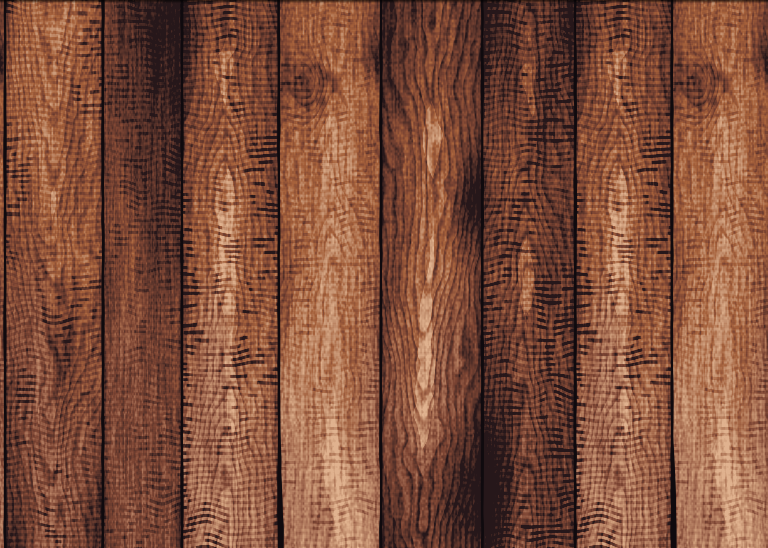
Reproduce this texture procedurally as a WebGL 1 fragment shader.

```glsl
precision highp float;
// Eight upright stained planks of uneven width, with a sliver of a ninth at left.
// Each plank sums a vertical tone, nested growth rings, pale heartwood, saw
// ripples and stains; the tone then picks a colour from a dark-to-pale ramp.
uniform vec2 u_resolution;

const float ASPECT = 1.4;
const vec4 SEAMS_LEFT = vec4(0.0065, 0.134, 0.237, 0.363);
const vec4 SEAMS_RIGHT = vec4(0.496, 0.628, 0.749, 0.875);
const float FIRST_EDGE = -0.121;
const float LAST_EDGE = 1.003;
const float GAP = 0.0025;        // half width of a seam
const float RING_COUNT = 13.0;   // rings across one plank
const float SAW_ROWS = 88.0;     // saw marks down the canvas
const float CONTRAST = 1.12;
const vec3 SHADOW = vec3(0.06, 0.04, 0.055);
const vec3 CHAR = vec3(0.15, 0.09, 0.10);
const vec3 UMBER = vec3(0.33, 0.19, 0.16);
const vec3 RUST = vec3(0.49, 0.27, 0.20);
const vec3 ORANGE = vec3(0.65, 0.38, 0.23);
const vec3 TAN = vec3(0.65, 0.43, 0.33);
const vec3 CREAM = vec3(0.77, 0.57, 0.44);
const vec3 PALE = vec3(0.88, 0.70, 0.56);

float hash(vec2 p) {
  p = fract(p * vec2(0.1031, 0.1137));
  p += dot(p, p.yx + 33.33);
  return fract((p.x + p.y) * p.x * 37.7);
}
float noise(vec2 p) {
  vec2 i = floor(p), f = fract(p);
  f = f * f * (3.0 - 2.0 * f);
  return mix(mix(hash(i), hash(i + vec2(1, 0)), f.x),
             mix(hash(i + vec2(0, 1)), hash(i + vec2(1, 1)), f.x), f.y);
}
float fbm(vec2 p) {
  return 0.55 * noise(p) + 0.3 * noise(p * 2.1 + 7.3) + 0.15 * noise(p * 4.3 + 19.1);
}
float stain(vec2 p, vec2 centre, vec2 size) {
  vec2 d = (p - centre) / size;
  return exp(-dot(d, d));
}
// Tone at the bottom, middle and top of a plank.
vec3 plankTone(float kind) {
  if (kind < 1.5) return vec3(0.46, 0.66, 0.62);
  if (kind < 2.5) return vec3(0.52, 0.49, 0.40);
  if (kind < 3.5) return vec3(0.78, 0.70, 0.50);
  if (kind < 4.5) return vec3(0.88, 0.76, 0.64);
  return kind < 5.5 ? vec3(0.36, 0.50, 0.30) : vec3(0.46, 0.54, 0.24);
}
// Ring axis, saw ripple strength, ring strength, ring slope (positive arches up).
vec4 plankCut(float kind) {
  if (kind < 1.5) return vec4(0.55, 0.75, 0.75, -9.0);
  if (kind < 2.5) return vec4(1.30, 0.40, 0.30, 0.0);
  if (kind < 3.5) return vec4(0.47, 1.00, 0.80, 10.0);
  if (kind < 4.5) return vec4(0.55, 0.38, 0.55, 7.0);
  return kind < 5.5 ? vec4(0.46, 0.10, 1.0, -7.0) : vec4(0.52, 0.95, 0.85, 10.0);
}
void passSeam(float x, float seam, inout float left, inout float right, inout float id) {
  if (x > seam) { left = max(left, seam); id += 1.0; }
  else right = min(right, seam);
}
vec3 woodRamp(float t, float warmth) {
  vec4 s = clamp(t * 4.0 - vec4(0, 1, 2, 3), 0.0, 1.0);
  vec3 c = mix(mix(CHAR, UMBER, s.x), RUST, s.y);
  c = mix(mix(c, mix(TAN, ORANGE, warmth), s.z), CREAM, s.w);
  return mix(c, PALE, clamp(t * 4.0 - 4.0, 0.0, 1.0));
}
void main() {
  vec2 uv = gl_FragCoord.xy / u_resolution;
  float y = uv.y, left = FIRST_EDGE, right = LAST_EDGE, id = 0.0;
  for (int i = 0; i < 4; i++) {
    passSeam(uv.x, SEAMS_LEFT[i], left, right, id);
    passSeam(uv.x, SEAMS_RIGHT[i], left, right, id);
  }
  // The outer planks reuse the cuts of planks three and four.
  float kind = id < 0.5 ? 4.0 : (id > 6.5 ? id - 4.0 : id);
  float isKnotty = 1.0 - step(0.5, abs(kind - 4.0));
  vec2 q = vec2((uv.x - left) / (right - left), y);
  vec2 seed = vec2(kind * 23.0, kind * 41.0);
  vec3 levels = plankTone(kind);
  vec4 cut = plankCut(kind);
  float tone = mix(mix(levels.x, levels.y, smoothstep(0.0, 0.5, y)), levels.z, smoothstep(0.5, 1.0, y));
  // Growth rings bend around a wavering axis and the knot.
  float knot = isKnotty * stain(q, vec2(0.30, 0.845), vec2(0.24, 0.05));
  float ragged = noise(q * vec2(14.0, 45.0) + seed) - 0.5;
  float dx = q.x - cut.x - 0.2 * (fbm(vec2(y * 5.0, 3.0) + seed) - 0.5);
  float rings = RING_COUNT * sqrt(dx * dx + 0.002) + cut.w * y + 4.0 * knot
    + 2.8 * noise(q * vec2(3.0, 6.0) + seed) + 0.6 * noise(q * vec2(8.0, 24.0) + seed) + 0.35 * ragged;
  float phase = fract(rings);
  float band = smoothstep(0.0, 0.45, phase) * (1.0 - smoothstep(0.82, 1.0, phase));
  tone += cut.z * (band - 0.62) * mix(0.24, 0.36, exp(-dx * dx * 30.0));
  float heart = noise(vec2(y * 8.0, 9.0) + seed) - 0.45 - 5.0 * abs(dx) + 0.22 * ragged;
  tone += cut.z * (0.28 * smoothstep(0.0, 0.05, heart) + 0.10 * exp(-dx * dx * 22.0));
  // Broken rows of saw ripples, fibres, speckle and cloudy wear.
  float sawY = SAW_ROWS * y + 1.3 * noise(q * vec2(4.0, 14.0) + seed);
  float row = smoothstep(0.25, 0.75, 0.5 + 0.5 * sin(6.2832 * sawY));
  float patches = smoothstep(0.40, 0.62, fbm(q * vec2(4.5, 7.0) + seed + 5.0));
  float dashes = smoothstep(0.42, 0.62, noise(vec2(q.x * 11.0, floor(sawY + 0.25) * 7.0) + seed));
  tone -= cut.y * row * (0.13 + dashes * (0.07 + 0.42 * patches));
  tone += 0.26 * (noise(q * vec2(62.0, 16.0) + seed) - 0.5);
  tone += 0.26 * (noise(q * vec2(58.0, 210.0) + seed) - 0.5);
  tone += 0.42 * (fbm(q * vec2(3.0, 4.0) + seed + 11.0) - 0.5);
  // Knot rim, scorched stains and darker plank sides.
  float rim = length((q - vec2(0.30, 0.84)) / vec2(0.19, 0.028)) - 1.0 + ragged;
  tone -= isKnotty * (0.4 * exp(-rim * rim * 22.0) * noise(q * vec2(5.0, 25.0)) + 0.3 * knot);
  tone -= isKnotty * 0.35 * stain(q, vec2(0.97, 0.89), vec2(0.14, 0.035));
  tone -= 0.25 * stain(uv, vec2(0.215, 0.90), vec2(0.03, 0.3)) + 0.35 * stain(uv, vec2(0.613, 0.63), vec2(0.025, 0.07));
  tone -= 0.30 * stain(uv, vec2(0.60, 0.08), vec2(0.035, 0.1)) + 0.45 * stain(uv, vec2(0.645, 0.12), vec2(0.03, 0.18));
  tone -= 0.30 * stain(uv, vec2(0.085, 0.36), vec2(0.02, 0.15));
  tone -= 0.2 * exp(-min(q.x, 1.0 - q.x) * 13.0);
  float warmth = smoothstep(0.1, 0.6, y + 0.4 * (noise(q * 3.0 + seed) - 0.5));
  vec3 color = woodRamp((tone - 0.5) * CONTRAST + 0.5, warmth);
  // Seams, split wider beside the foot of each knotty plank.
  float reach = min(uv.x - left, right - uv.x) * ASPECT;
  float split = isKnotty * (1.0 - step(0.5, q.x)) * 0.006 * (1.0 - smoothstep(0.04, 0.23, y));
  float halfGap = GAP + split + 0.0015 * (noise(vec2(y * 30.0, id * 7.0)) - 0.5);
  float soft = max(0.001, 0.6 / u_resolution.y);
  color = mix(SHADOW, color, smoothstep(halfGap - soft, halfGap + soft, reach));
  gl_FragColor = vec4(color * (1.0 - 0.6 * smoothstep(0.993, 1.0, y)), 1.0);
}
```
